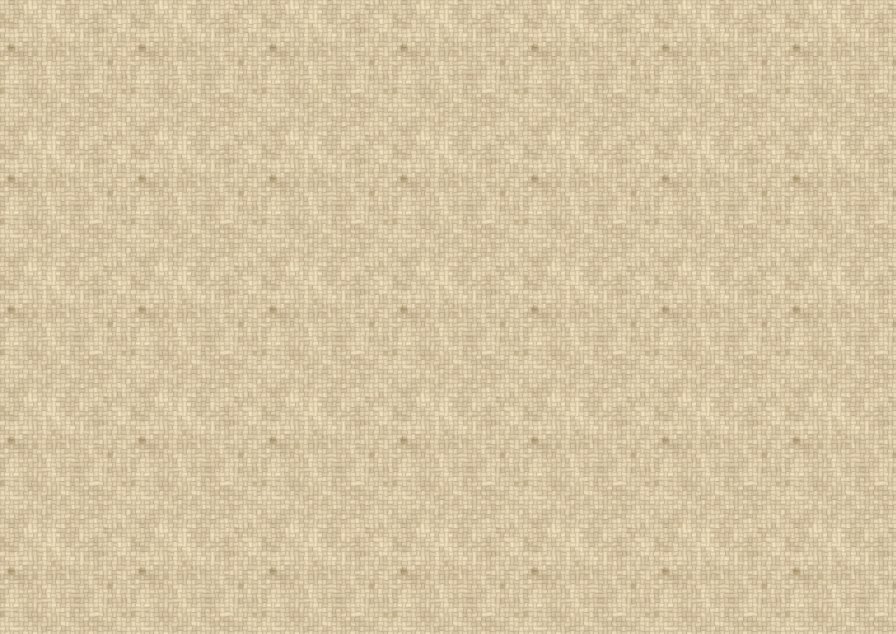
A WebGL 2 fragment shader for this texture:

```glsl
#version 300 es
precision highp float;

uniform vec2 u_resolution;
out vec4 fragColor;

// Layout, in units of canvas height
const float TILE_SIZE = 0.2064;      // side of one repeating swatch
const float THREADS = 28.0;          // threads per swatch, even so the weave closes
const vec2 KNOT = vec2(2.3, 17.9);   // darkest slub, in threads from the swatch corner

// Weave
const float BASE_TONE = 0.66;
const float RELIEF = 0.38;           // contrast between thread crown and gap
const float THREAD_VARIATION = 0.24; // tone difference between crossings
const float CLOUDING = 0.16;         // broad unevenness
const float FIBRE = 0.10;            // fine streaks along a thread
const float WOBBLE = 0.30;           // sideways drift of threads
const float MISWEAVE = 0.06;         // share of crossings that float
const float SLUB_SHARE = 0.015;      // share of dark crossings
const float SLUB_DEPTH = 0.22;
const int SAMPLES = 4;               // antialiasing samples per axis

// Colours
const vec3 GAP_COLOR = vec3(0.60, 0.513, 0.39);
const vec3 CROWN_COLOR = vec3(0.96, 0.902, 0.768);
const vec3 SLUB_TINT = vec3(0.98, 0.98, 0.93);

float hash(vec2 cell, float seed) {
    uvec2 q = uvec2(cell);
    uint h = q.x * 1597334677u ^ q.y * 3812015801u ^ uint(seed) * 2654435769u;
    h = (h ^ (h >> 16)) * 2246822519u;
    h = (h ^ (h >> 13)) * 3266489917u;
    return float((h ^ (h >> 16)) >> 8) / 16777216.0;
}

float cornerSlope(vec2 cell, vec2 offset, vec2 period, float seed) {
    float angle = 6.28318 * hash(mod(cell, period), seed);
    return dot(vec2(cos(angle), sin(angle)), offset);
}

// Gradient noise that wraps after a whole number of cells
float gradientNoise(vec2 p, vec2 period, float seed) {
    vec2 cell = floor(p);
    vec2 f = p - cell;
    vec2 w = f * f * f * (f * (f * 6.0 - 15.0) + 10.0);
    vec2 e = vec2(1.0, 0.0);
    float low = mix(cornerSlope(cell, f, period, seed),
                    cornerSlope(cell + e.xy, f - e.xy, period, seed), w.x);
    float high = mix(cornerSlope(cell + e.yx, f - e.yx, period, seed),
                     cornerSlope(cell + e.xx, f - e.xx, period, seed), w.x);
    return mix(low, high, w.y);
}

vec3 weave(vec2 p) {
    vec2 swatch = fract(p / TILE_SIZE);
    vec2 uv = swatch * THREADS;

    // Uneven threads
    vec2 wrap = vec2(THREADS * 0.5);
    uv += WOBBLE * vec2(gradientNoise(swatch * wrap, wrap, 1.0),
                        gradientNoise(swatch * wrap, wrap, 2.0));
    vec2 cell = mod(floor(uv), THREADS);
    vec2 f = fract(uv) - 0.5;

    // Alternate warp and weft, with occasional floats
    bool warpOnTop = mod(cell.x + cell.y, 2.0) < 0.5;
    if (hash(cell, 3.0) < MISWEAVE) warpOnTop = !warpOnTop;
    float across = warpOnTop ? f.x : f.y;
    float along = warpOnTop ? f.y : f.x;

    // Rounded crown that dips under its neighbours at the ends
    float crown = 1.0 - 4.0 * across * across;
    float dip = 1.0 - 0.35 * pow(abs(2.0 * along), 4.0);
    float tone = BASE_TONE + RELIEF * (crown * dip - 0.6);

    // Variation between crossings, clouds and fibres
    tone += THREAD_VARIATION * (hash(cell, 4.0) - 0.5);
    tone += CLOUDING * gradientNoise(swatch * 6.0, vec2(6.0), 5.0);
    vec2 streaks = warpOnTop ? vec2(3.0, 1.0) : vec2(1.0, 3.0);
    tone += FIBRE * gradientNoise(swatch * THREADS * streaks, THREADS * streaks, 6.0);

    // Slubs, with one heavier knot per swatch
    float slub = step(1.0 - SLUB_SHARE, hash(cell, 7.0)) * crown;
    slub = max(slub, 1.4 * (1.0 - smoothstep(0.3, 1.1, length(uv - KNOT))));
    tone -= SLUB_DEPTH * slub;

    vec3 color = mix(GAP_COLOR, CROWN_COLOR, clamp(tone, 0.0, 1.1));
    return color * mix(vec3(1.0), SLUB_TINT, min(slub, 1.0));
}

void main() {
    // Swatches start at the upper left corner
    vec2 corner = vec2(0.0, u_resolution.y);
    vec3 sum = vec3(0.0);
    for (int y = 0; y < SAMPLES; y++) {
        for (int x = 0; x < SAMPLES; x++) {
            vec2 jitter = (vec2(x, y) + 0.5) / float(SAMPLES) - 0.5;
            sum += weave((gl_FragCoord.xy + jitter - corner) / u_resolution.y);
        }
    }
    fragColor = vec4(sum / float(SAMPLES * SAMPLES), 1.0);
}
```
